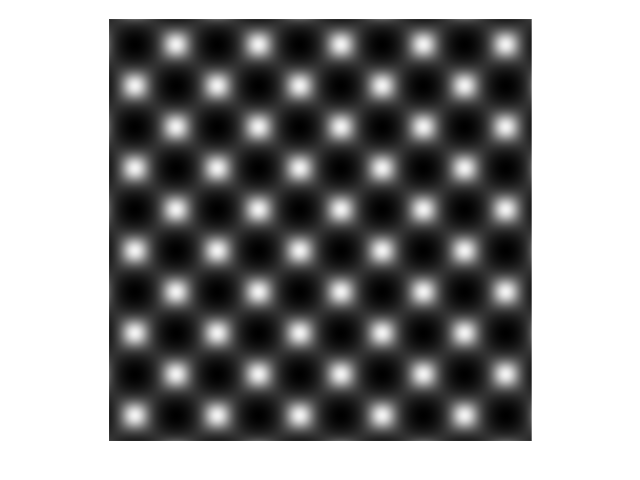
Write a WebGL 2 fragment shader that draws this pattern.

```glsl
#version 300 es
precision highp float;
// Soft white spots in a staggered grid on a black square with a white margin.
// The product of two sine waves places five spots per row and ten rows;
// a tone curve narrows each peak and deepens the gaps between them.
uniform vec2 u_resolution;
out vec4 fragColor;

// Bright (+1) and dark (-1) bumps alternating like a checkerboard
float eggCrate(vec2 p, float period) {
    vec2 wave = sin(6.2831853 * p / period);
    return wave.x * wave.y;
}

// Gentle slope in the shadows, steep rise towards the peak
float spotTone(float height) {
    float g = 0.5 + 0.5 * height;
    return 0.3 * g + 0.65 * g * g * g * g;
}

// Signed distance to an axis-aligned box
float boxDistance(vec2 p, vec2 halfSize) {
    vec2 d = abs(p) - halfSize;
    return length(max(d, 0.0)) + min(max(d.x, d.y), 0.0);
}

void main() {
    // Canvas height is one unit; the panel centre is the origin
    float pixel = 1.0 / u_resolution.y;
    vec2 centre = vec2(0.5 * u_resolution.x * pixel + 0.0008, 0.5208);
    vec2 p = gl_FragCoord.xy * pixel - centre;

    // Spots inside the panel
    vec3 spots = vec3(spotTone(eggCrate(p, 0.1717)));

    // White margin with a smoothed edge
    float edge = boxDistance(p, vec2(0.4401, 0.4393));
    float margin = smoothstep(-0.5 * pixel, 0.5 * pixel, edge);
    fragColor = vec4(mix(spots, vec3(1.0), margin), 1.0);
}
```
